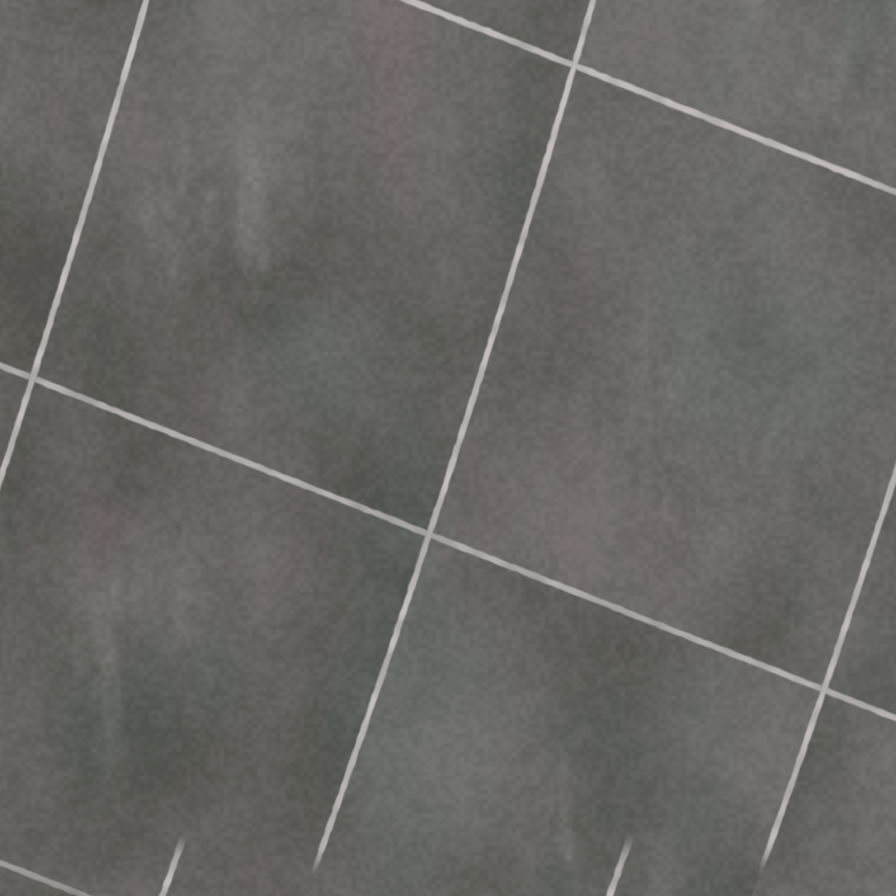
Give the GLSL for this texture, as a three.js fragment shader.

```glsl
// Slanted grid of dark stone floor tiles with pale grout, cloudy wear and a shifted bottom strip.
varying vec2 vUv;

#define CROSSING vec2(0.479, 0.4036)  // grout crossing that anchors the grid
#define COLUMN_WIDTH 0.4987           // column spacing along x
#define COLUMN_LEAN 0.3286            // sideways drift per unit of height
#define COLUMN_BEND 0.0365
#define ROW_FALL 0.3938               // drop per unit across
#define ROW_SCALE vec2(1.754, -0.0862) // linear and quadratic row density
#define GROUT_HALF_WIDTH 0.0034
#define EDGE_SOFTNESS 0.0017
#define STRIP_SHIFT 0.159             // joint offset in the bottom strip
#define CLOUD_CONTRAST 1.4
#define GRAIN 0.36
#define SCUFF_STRENGTH 0.10

const vec3 STONE_DARK = vec3(0.325, 0.325, 0.305);
const vec3 STONE_LIGHT = vec3(0.455, 0.445, 0.432);
const vec3 GROUT_DULL = vec3(0.62, 0.62, 0.60);
const vec3 GROUT_PALE = vec3(0.77, 0.75, 0.74);

float hash(vec2 p) {
  vec3 q = fract(vec3(p.xyx) * 0.1031);
  q += dot(q, q.yzx + 33.33);
  return fract((q.x + q.y) * q.z);
}

float noise(vec2 p) {
  vec2 cell = floor(p);
  vec2 f = fract(p);
  f = f * f * (3.0 - 2.0 * f);
  float low = mix(hash(cell), hash(cell + vec2(1.0, 0.0)), f.x);
  float high = mix(hash(cell + vec2(0.0, 1.0)), hash(cell + vec2(1.0, 1.0)), f.x);
  return mix(low, high, f.y);
}

float fbm(vec2 p) {
  float sum = 0.0;
  float weight = 0.5;
  for (int i = 0; i < 5; i++) {
    sum += weight * noise(p);
    p = mat2(0.8, 0.6, -0.6, 0.8) * p * 2.03 + 17.3;
    weight *= 0.5;
  }
  return sum / 0.96875;
}

// Column and row position of a point; whole numbers lie on the joints.
vec2 gridPosition(vec2 p) {
  vec2 d = p - CROSSING;
  float across = d.x - COLUMN_LEAN * d.y + COLUMN_BEND * d.y * d.y;
  float height = d.y + ROW_FALL * d.x;
  return vec2(across / COLUMN_WIDTH, height * (ROW_SCALE.x + ROW_SCALE.y * height));
}

float jointDistance(float position, float spacing) {
  return abs(fract(position + 0.5) - 0.5) * spacing;
}

float line(float distanceToJoint, float halfWidth) {
  return 1.0 - smoothstep(halfWidth - EDGE_SOFTNESS, halfWidth + EDGE_SOFTNESS, distanceToJoint);
}

vec3 stone(vec2 p, vec2 grid) {
  vec2 tile = floor(grid);

  // Broad clouds, slight per-tile tone and fine grain
  float tone = 0.5 + CLOUD_CONTRAST * (fbm(p * vec2(6.0, 4.5) + tile * 7.7) - 0.5);
  tone += 0.22 * (p.x - 0.5) + 0.06 * (p.y - 0.5);
  tone += 0.12 * (hash(tile + 41.0) - 0.5);
  tone += GRAIN * (noise(p * 190.0) - 0.5) + 0.16 * (noise(p * 75.0) - 0.5);
  vec3 color = mix(STONE_DARK, STONE_LIGHT, clamp(tone, 0.0, 1.0));

  // Warm and greenish mottling
  float tint = fbm(p * vec2(9.0, 5.0) + 63.0) - 0.5;
  color += tint * vec3(0.04, -0.02, 0.0);

  // One upright, streaky scuff inside each tile
  vec2 jitter = vec2(hash(tile + 5.0), hash(tile + 23.0)) - 0.5;
  vec2 local = grid - tile - vec2(0.43, 0.42) - 0.28 * jitter;
  vec2 upright = vec2(local.x + 0.28 * local.y, local.y);
  float patchMask = exp(-dot(upright * vec2(5.5, 5.0), upright * vec2(5.5, 5.0)));
  float streaks = smoothstep(0.48, 0.8, fbm(p * vec2(25.0, 8.0) + 9.0));
  color += SCUFF_STRENGTH * patchMask * streaks * (0.7 + 0.6 * noise(p * 140.0));
  return color;
}

void main() {
  vec2 p = vUv;
  vec2 grid = gridPosition(p);
  vec3 color = stone(p, grid);

  // Uneven joint width
  float halfWidth = GROUT_HALF_WIDTH + 0.0012 * (noise(p * 130.0) - 0.5);

  // Upright joints fade out above the bottom strip, where shifted ones begin
  float columnSpacing = COLUMN_WIDTH * inversesqrt(1.0 + COLUMN_LEAN * COLUMN_LEAN);
  float upper = smoothstep(0.02, 0.055, p.y);
  float lower = 1.0 - smoothstep(0.03, 0.075, p.y);
  float shifted = grid.x + STRIP_SHIFT / COLUMN_WIDTH;
  float columns = line(jointDistance(grid.x, columnSpacing), halfWidth * mix(0.6, 1.0, upper)) * upper;
  columns = max(columns, line(jointDistance(shifted, columnSpacing), halfWidth * 1.1) * lower);

  // Cross joints, duller toward the lower left
  float rowSpacing = inversesqrt(1.0 + ROW_FALL * ROW_FALL) / ROW_SCALE.x;
  float rows = line(jointDistance(grid.y, rowSpacing), halfWidth);
  rows *= mix(0.6, 0.95, smoothstep(0.0, 0.9, p.y + 0.4 * p.x));

  float pale = clamp(0.25 + 0.9 * noise(p * 60.0) + 0.25 * (p.y - 0.5), 0.0, 1.0);
  color = mix(color, mix(GROUT_DULL, GROUT_PALE, pale), max(columns, rows));
  gl_FragColor = vec4(color, 1.0);
}
```
